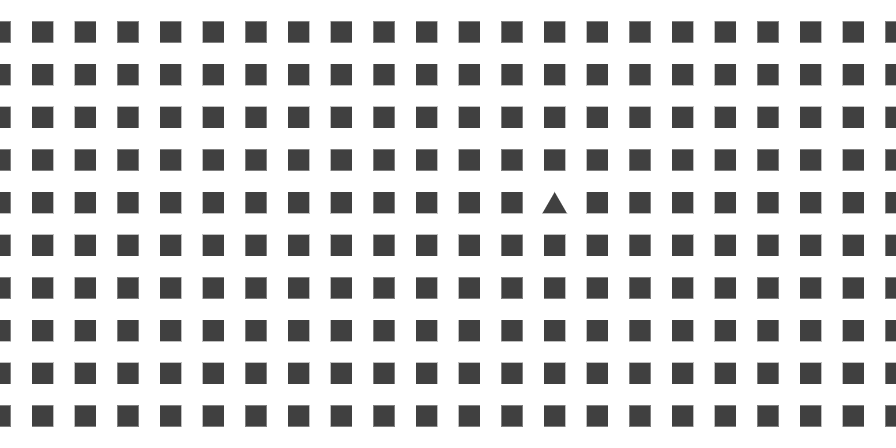
Give the GLSL for this pattern, as a Shadertoy shader.

```glsl
// Regular grid of dark squares on white, with one square swapped for a triangle

const float CELLS_PER_HEIGHT = 10.5;
const vec2 FIRST_CENTRE = vec2(0.0, 0.75);  // in cells, from the lower left
const vec2 ODD_CELL = vec2(13.0, 5.0);      // column and row of the triangle
const float HALF_SIZE = 0.25;               // half the height of each shape
const vec3 PAPER = vec3(1.0);
const vec3 INK = vec3(0.25);

float squareDistance(vec2 p, float halfSize) {
    vec2 d = abs(p) - halfSize;
    return max(d.x, d.y);
}

// Upright equilateral triangle, as tall as the square of the same half size
float triangleDistance(vec2 p, float halfHeight) {
    float side = dot(vec2(abs(p.x), p.y - halfHeight), vec2(0.5 * sqrt(3.0), 0.5));
    return max(side, -p.y - halfHeight);
}

float coverage(float distanceToEdge, float pixelSize) {
    return clamp(0.5 - distanceToEdge / pixelSize, 0.0, 1.0);
}

void mainImage(out vec4 fragColor, in vec2 fragCoord) {
    float pixelSize = CELLS_PER_HEIGHT / iResolution.y;

    // Cell index and position about the cell centre
    vec2 grid = fragCoord * pixelSize - FIRST_CENTRE;
    vec2 cell = floor(grid + 0.5);
    vec2 local = grid - cell;

    // Choose the shape for this cell
    bool isOdd = all(lessThan(abs(cell - ODD_CELL), vec2(0.5)));
    float shape = isOdd ? triangleDistance(local, HALF_SIZE)
                        : squareDistance(local, HALF_SIZE);

    fragColor = vec4(mix(PAPER, INK, coverage(shape, pixelSize)), 1.0);
}
```
